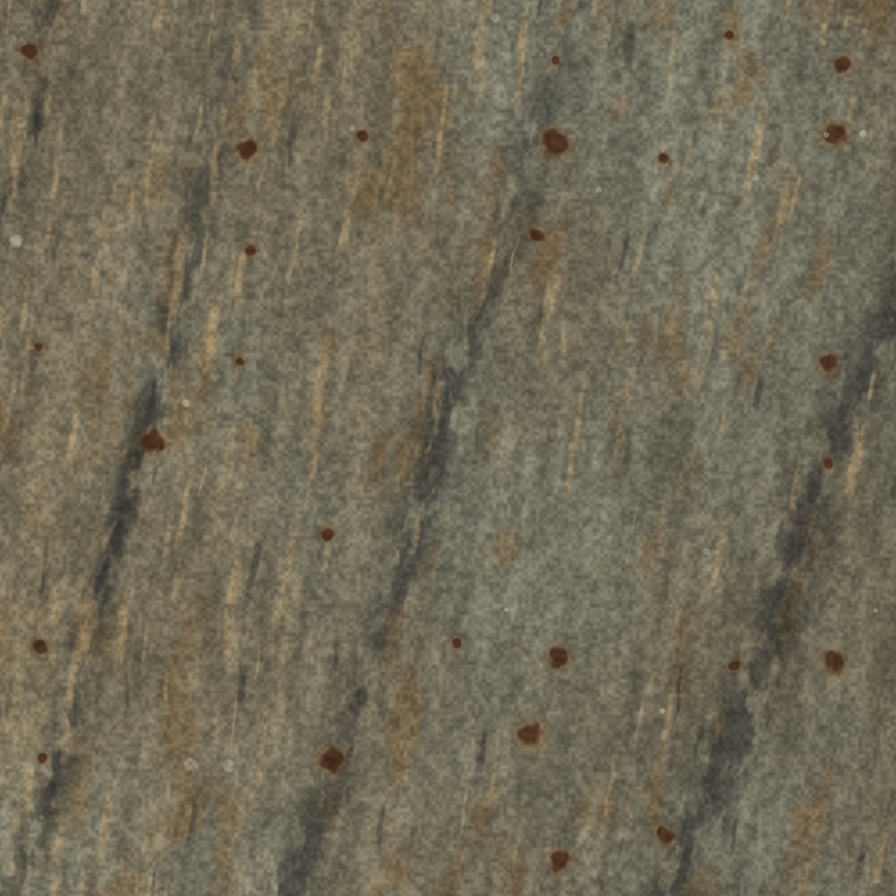
Give the GLSL for this texture, as a WebGL 1 fragment shader.

```glsl
precision highp float;
// Weathered olive slate: steep tan streaks, slanting dark veins, rust spots and fine grain.
uniform vec2 u_resolution;

const vec3 OLIVE = vec3(0.462, 0.432, 0.350);
const vec3 GREY_GREEN = vec3(0.438, 0.432, 0.368);
const vec3 TAN = vec3(0.640, 0.560, 0.410);
const vec3 CHARCOAL = vec3(0.205, 0.205, 0.195);
const vec3 RUST = vec3(0.270, 0.165, 0.105);
const vec3 OCHRE = vec3(0.460, 0.340, 0.190);
const vec3 PALE = vec3(0.680, 0.650, 0.550);

const float GRAIN_SCALE = 250.0;
const float GRAIN_CONTRAST = 0.50;
const float FIBRE_CONTRAST = 0.38;
const float CLOUD_CONTRAST = 0.26;
const float VEIN_STRENGTH = 0.85;
const float STREAK_STRENGTH = 0.62;

float hash(vec2 p) {
  vec3 q = fract(p.xyx * 0.1031);
  q += dot(q, q.yzx + 33.33);
  return fract((q.x + q.y) * q.z);
}

float noise(vec2 p) {
  vec2 i = floor(p), f = fract(p);
  f = f * f * (3.0 - 2.0 * f);
  float low = mix(hash(i), hash(i + vec2(1.0, 0.0)), f.x);
  float high = mix(hash(i + vec2(0.0, 1.0)), hash(i + 1.0), f.x);
  return mix(low, high, f.y);
}

float fbm(vec2 p) {
  float sum = 0.0, weight = 0.533;
  for (int i = 0; i < 4; i++) {
    sum += weight * noise(p);
    p = p * 2.03 + 17.3;
    weight *= 0.5;
  }
  return sum;
}

// Tapered strokes, one per staggered cell; density falls from left to right.
float strokes(vec2 q, vec2 cells, vec2 density, float seed) {
  vec2 g = q * cells;
  g.y += 7.0 * hash(vec2(floor(g.x), seed));
  vec2 id = floor(g), f = fract(g) - 0.5;
  vec2 key = id + seed * 13.7;
  float side = smoothstep(0.15, 0.5, (id.x + 0.5) / cells.x);
  float kept = step(hash(key + 3.1), mix(density.x, density.y, side));
  float halfLength = mix(0.22, 0.48, hash(key + 5.7));
  float halfWidth = mix(0.09, 0.22, hash(key + 9.2));
  float across = abs(f.x - 0.5 * (hash(key) - 0.5));
  float taper = 1.0 - smoothstep(0.35, 1.0, abs(f.y) / halfLength);
  return kept * taper * (1.0 - smoothstep(0.25, 1.0, across / halfWidth));
}

// Ragged round spots: x is the core, y a soft halo.
vec2 spots(vec2 p, float cells, float density, vec2 radii, float seed) {
  vec2 g = p * cells, id = floor(g), key = id + seed * 19.3;
  vec2 centre = 0.3 + 0.4 * vec2(hash(key + 1.3), hash(key + 4.9));
  float size = hash(key + 8.4);
  float radius = mix(radii.x, radii.y, size * size);
  float d = length(fract(g) - centre) / cells / radius;
  d += 0.7 * (noise(p * 110.0 + seed) - 0.5);
  float kept = step(hash(key + 6.6), density);
  return kept * vec2(1.0 - smoothstep(0.6, 1.2, d), 1.0 - smoothstep(0.6, 2.2, d));
}

// Slanting veins that widen and lean more towards the right.
float veins(vec2 p) {
  float dark = 0.0;
  for (int i = 0; i < 4; i++) {
    float k = float(i);
    float centre = -0.16 + 0.11 * k + 0.065 * k * k + (0.22 + 0.05 * k) * p.y;
    centre += 0.035 * (noise(vec2(p.y * 7.0, k * 7.3)) - 0.5);
    float d = (p.x - centre) / (0.011 + 0.008 * k);
    float strength = mix(0.35, 1.1, noise(vec2(p.y * 4.0 + 2.0, k * 5.1 + 3.0)));
    dark = max(dark, strength * exp(-d * d));
  }
  return dark;
}

void main() {
  vec2 p = gl_FragCoord.xy / u_resolution;

  // Streak space: steep, fanning lean with a slight wobble.
  vec2 q = vec2(p.x - p.y * (0.10 + 0.10 * p.x), p.y);
  q.x += 0.012 * (noise(p * vec2(5.0, 6.0)) - 0.5) + 0.004 * (noise(p * 38.0) - 0.5);
  float leftSide = 1.0 - smoothstep(0.1, 0.55, q.x);
  float ragged = fbm(q * vec2(75.0, 28.0) + 4.0);

  // Body colour, clouds and fibres
  float cloud = fbm(p * vec2(5.0, 3.0) + 8.0) - 0.5;
  float fibre = fbm(q * vec2(70.0, 12.0)) - 0.5;
  vec3 color = mix(OLIVE, GREY_GREEN, smoothstep(-0.2, 0.2, cloud + 0.3 * (p.x - 0.5)));
  color *= 1.0 + CLOUD_CONTRAST * cloud + FIBRE_CONTRAST * fibre;

  // Ochre staining
  float stain = smoothstep(0.56, 0.78, fbm(q * vec2(28.0, 10.0) + 31.0));
  color = mix(color, OCHRE, 0.40 * stain);

  // Dark veins and stray dark strokes
  float dark = veins(p) * smoothstep(0.30, 0.60, ragged);
  dark = max(dark, 0.6 * strokes(q + 0.37, vec2(30.0, 8.0), vec2(0.22, 0.12), 2.0) * smoothstep(0.3, 0.6, ragged));
  color = mix(color, CHARCOAL, clamp(VEIN_STRENGTH * dark, 0.0, 0.9));

  // Tan streaks: long faint ridges and short bright strokes
  float ridge = leftSide * smoothstep(0.58, 0.85, noise(q * vec2(42.0, 3.0) + 11.0));
  float light = max(strokes(q, vec2(24.0, 5.0), vec2(0.62, 0.16), 5.0),
                    0.8 * strokes(q, vec2(40.0, 9.0), vec2(0.35, 0.09), 8.0));
  light = max(light, 0.55 * ridge) * smoothstep(0.22, 0.58, fbm(q * vec2(90.0, 35.0) + 51.0));
  color = mix(color, TAN, STREAK_STRENGTH * light);

  // Rust spots and pale flecks
  vec2 rust = spots(p, 9.0, 0.36, vec2(0.005, 0.015), 3.0);
  color = mix(color, OCHRE, 0.45 * rust.y);
  color = mix(color, RUST, 0.85 * rust.x);
  color = mix(color, PALE, 0.65 * spots(p, 17.0, 0.06, vec2(0.003, 0.009), 7.0).x);

  // Fine grain
  float grain = 0.55 * noise(p * GRAIN_SCALE) + 0.45 * noise(p * GRAIN_SCALE * 0.47 + 9.0) - 0.5;
  color *= 1.0 + GRAIN_CONTRAST * grain;
  gl_FragColor = vec4(color, 1.0);
}
```
